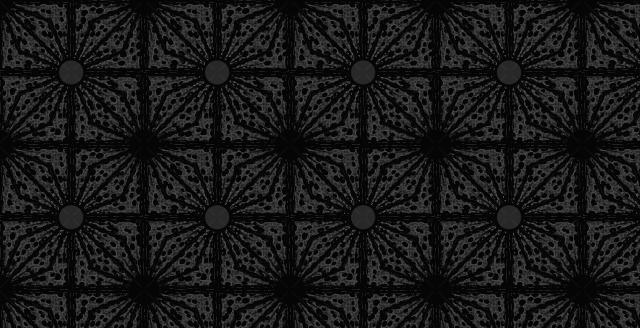
This pattern is drawn by a Shadertoy shader. Its source:

```glsl
// Dark vault of staggered hubs: pale and black discs alternate, each throwing
// sixteen ribs that meet halfway to the next hub. Polar folding about the nearest
// hub gives the ribs; wrapped cellular noise fills the panels with eyelets.
#define CELL vec2(0.4450, 0.4416)
#define ORIGIN vec2(0.2170, 0.3376)
#define RIBS 16.0
#define AXIS_HALF 0.031
#define RIB_HALF 0.0145
#define PALE_RADIUS 0.083
#define DARK_RADIUS 0.103
#define EYELETS 18.0
#define GRAINS 52.0
#define BLACK 0.018
#define PANEL 0.225
#define HIGHLIGHT 0.36

const float TAU = 6.2831853;

vec2 hash2(vec2 c) {
    vec2 s = vec2(dot(c, vec2(127.1, 311.7)), dot(c, vec2(269.5, 183.3)));
    return fract(sin(s) * 4375.85);
}

// Cellular noise wrapping every n cells: xy = offset to nearest seed, z = seed hash
vec3 cellular(vec2 p, float n) {
    vec2 base = floor(p), f = p - base;
    vec3 nearest = vec3(9.0, 9.0, 0.0);
    for (int j = -1; j <= 1; j++)
    for (int i = -1; i <= 1; i++) {
        vec2 g = vec2(i, j);
        vec2 rnd = hash2(mod(base + g, n));
        vec2 off = g + 0.15 + 0.7 * rnd - f;
        if (dot(off, off) < dot(nearest.xy, nearest.xy))
            nearest = vec3(off, fract(rnd.x * 7.3 + rnd.y * 3.1));
    }
    return nearest;
}

// Antialiased coverage of the region where d is negative
float fill(float d, float px) {
    return 1.0 - smoothstep(-px, px, d);
}

// Grey stone with dark eyelets, crescent rims and grain
float panelTone(vec2 q, vec2 radial, float px, float grain) {
    vec3 eye = cellular(q * EYELETS, EYELETS);
    vec2 e = vec2(dot(eye.xy, radial), dot(eye.xy, vec2(-radial.y, radial.x)));
    float size = 0.20 + 0.20 * eye.z;
    float d = length(e * vec2(0.8, 1.15));
    float w = px * EYELETS * 0.6;
    float tone = PANEL * mix(0.42, 1.2, grain);
    float rim = fill(abs(d - size - 0.12) - 0.05, w);
    tone = mix(tone, 0.29, rim * smoothstep(-0.2, 0.3, e.x + e.y));
    return mix(tone, BLACK, fill(d - size, w));
}

// Disc with two faint diagonal bars
float discTone(vec2 h, float pale) {
    float bars = 1.0 - smoothstep(0.004, 0.014, abs(abs(h.x) - abs(h.y)));
    bars *= smoothstep(0.01, 0.03, length(h));
    return mix(BLACK + 0.025 * bars, 0.155 + 0.025 * bars, pale);
}

void mainImage(out vec4 fragColor, in vec2 fragCoord) {
    vec2 q = (fragCoord / iResolution.y - ORIGIN) / CELL;
    float px = 0.75 / (CELL.y * iResolution.y);

    // Nearest hub, pale on whole coordinates and dark on the half ones
    vec2 toPale = q - round(q);
    vec2 toDark = fract(q) - 0.5;
    float pale = step(dot(toPale, toPale), dot(toDark, toDark));
    vec2 h = mix(toDark, toPale, pale);
    float r = length(h);

    // Fold the angle onto the closest rib
    float sector = TAU / RIBS;
    float angle = atan(h.y, h.x);
    float k = round(angle / sector);
    float off = angle - k * sector;
    float across = r * sin(off);
    float axis = 1.0 - step(0.5, mod(k + RIBS, 4.0));

    // Panels
    vec3 speck = cellular(q * GRAINS, GRAINS);
    float grain = smoothstep(0.1, 0.65, length(speck.xy)) * 0.6 + 0.4 * speck.z;
    float tone = panelTone(q, h / max(r, 0.001), px, grain);

    // Thin ribs midway between the main ones, fading outwards
    float between = r * sin(0.5 * sector - abs(off));
    float thin = fill(between - 0.005, px) * (1.0 - smoothstep(0.2, 0.36, r));
    tone = mix(tone, BLACK, 0.85 * thin);

    // Main ribs with ragged edges and broken lengthwise streaks
    float ragged = 0.003 * sin(r * 95.0 + k * 2.1) + 0.004 * (speck.z - 0.5);
    float edge = abs(across) - mix(RIB_HALF, AXIS_HALF, axis) - ragged;
    float streak = smoothstep(0.3, 1.0, sin(across * 290.0 + 0.8 * sin(r * 31.0 + k)));
    streak *= smoothstep(0.25, 0.8, speck.z) * mix(0.06, 0.12, axis);
    tone = mix(tone, BLACK + streak, fill(edge, px));

    // Bright beads along the ribs, strongest round pale hubs
    float bead = fill(abs(edge - 0.006) - 0.004, px);
    bead *= smoothstep(-0.1, 0.7, sin(r * 210.0 + k * 1.7));
    bead *= (1.0 - smoothstep(0.14, 0.38, r)) * mix(0.3, 0.9, pale);
    tone = mix(tone, HIGHLIGHT, bead);

    // Hub: black collar, then the disc
    float radius = mix(DARK_RADIUS, PALE_RADIUS, pale);
    tone = mix(tone, BLACK, fill(r - radius - 0.017 * pale, px));
    tone = mix(tone, discTone(h, pale), fill(r - radius, px));

    fragColor = vec4(vec3(tone), 1.0);
}
```
